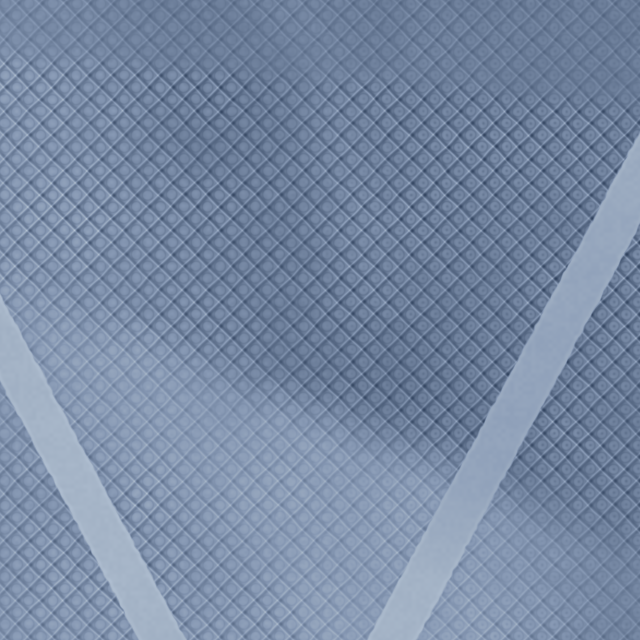
Write a WebGL 2 fragment shader that draws this texture.

```glsl
#version 300 es
precision highp float;
// Quilted blue cloth with soft folds, crossed by two pale straps.
// A diagonal lattice gives seams, rings and dots; broad smooth fields
// set the fold shading and how crisp the weave looks.

#define CELL 0.0373                      // horizontal pitch of the lattice
#define CELL_ORIGIN vec2(0.5113, 0.5651) // centre of one cell
#define GROOVE 0.105                     // seam shadow strength
#define HIGHLIGHT 0.095                  // thread highlight strength
#define DISC 0.045                       // raised disc strength
#define STRAP_HALF 0.0335                // half width of a strap
#define GRAIN 0.03                       // fine cloth noise

uniform vec2 u_resolution;
out vec4 outColor;

float hash(vec2 p) {
    return fract(sin(dot(p, vec2(127.1, 311.7))) * 43758.5453);
}

float noise(vec2 p) {
    vec2 i = floor(p), f = fract(p);
    f = f * f * (3.0 - 2.0 * f);
    return mix(mix(hash(i), hash(i + vec2(1, 0)), f.x),
               mix(hash(i + vec2(0, 1)), hash(i + vec2(1, 1)), f.x), f.y);
}

float bell(float x, float width) {
    return exp(-x * x / (width * width));
}

// Signed distance from the line through a and b
float lineDistance(vec2 p, vec2 a, vec2 b) {
    vec2 dir = normalize(b - a);
    return dot(p - a, vec2(dir.y, -dir.x));
}

// Seam profile: thin bright thread beside a wider shadow; t = 0 on the seam
float seam(float t) {
    return HIGHLIGHT * bell(t + 0.07, 0.06) - GROOVE * bell(t - 0.08, 0.11);
}

// Relief of the quilted lattice, roughly zero on average
float weave(vec2 p, float dots) {
    vec2 q = (p - CELL_ORIGIN) / CELL;
    q += 0.06 * (vec2(noise(p * 40.0), noise(p * 40.0 + 7.0)) - 0.5);
    vec2 lattice = vec2(q.x + q.y, q.x - q.y);
    vec2 fromSeam = fract(lattice) - 0.5;
    vec2 fromCentre = fract(lattice + 0.5) - 0.5;
    float r = length(fromCentre);
    float relief = seam(fromSeam.x) + seam(fromSeam.y);
    relief += DISC * bell(r, 0.27) - DISC * bell(r - 0.31, 0.06);
    relief -= dots * 0.085 * bell(length(fromCentre - vec2(0.02)), 0.1);
    return relief + 0.02;
}

// Tone to slate blue, greyer towards the lights
vec3 clothColor(float tone) {
    float pale = smoothstep(0.58, 0.72, tone);
    return vec3(tone - 0.07 + 0.01 * pale, tone, tone + 0.108 - 0.035 * pale);
}

void main() {
    vec2 p = gl_FragCoord.xy / u_resolution;
    float px = 1.0 / min(u_resolution.x, u_resolution.y);
    float mottle = noise(p * 9.0) * 0.6 + noise(p * 23.0) * 0.4 - 0.5;

    // Broad fold regions
    float below = 0.58 - 0.40 * p.x - p.y + 0.03 * mottle;
    float lit = smoothstep(-0.04, 0.09, below);
    float bandFade = smoothstep(0.13, 0.33, below - 0.22 * bell(p.x - 0.57, 0.17));
    float rightFade = smoothstep(0.72, 1.0, p.x);
    float topBand = smoothstep(-0.02, 0.02, p.y - 0.913 + 0.072 * p.x);

    // Fold shading
    float upper = 0.563 - 0.082 * smoothstep(0.03, 0.46, p.x + 0.25 * (p.y - 0.6));
    upper += 0.022 * bell(lineDistance(p, vec2(0.51, 0.83), vec2(0.58, 0.6)), 0.055)
           * smoothstep(0.45, 0.65, p.y);
    upper -= 0.02 * bell(length(p - vec2(0.64, 0.40)), 0.13);
    upper -= 0.015 * bell(length(p - vec2(0.31, 0.80)), 0.1);
    upper += 0.02 * topBand * smoothstep(0.0, 0.4, p.x);
    upper -= 0.015 * topBand;
    float lower = 0.60 - 0.035 * bandFade - 0.08 * rightFade;
    lower += 0.02 * smoothstep(0.14, 0.0, p.y) * (1.0 - rightFade);
    float tone = mix(upper, lower, lit) + 0.025 * mottle;

    // Weave is faint in the top band and the lit fold
    float crisp = mix(1.0, 0.5, topBand);
    crisp = mix(crisp, mix(0.5, 0.88, bandFade), lit);
    crisp *= 0.95 + 0.6 * mottle;
    tone += crisp * weave(p, smoothstep(0.35, 0.75, p.x));
    tone += GRAIN * (noise(p * 190.0) - 0.5);

    // Straps: signed distances, negative inside
    float fray = 0.003 * (noise(p * 110.0) - 0.5);
    float left = abs(lineDistance(p, vec2(0.0, 0.472), vec2(0.254, 0.0)));
    float right = abs(lineDistance(p, vec2(0.612, 0.0), vec2(0.978, 0.681)));
    float leftEdge = left - STRAP_HALF + 0.001 + fray;
    float rightEdge = right - STRAP_HALF - 0.001 + fray;
    float edge = min(leftEdge, rightEdge);

    float leftTone = 0.70 + 0.012 * bell(p.y - 0.22, 0.12);
    float rightTone = 0.64 + 0.065 * smoothstep(0.3, 0.0, p.y)
                    + 0.03 * smoothstep(0.55, 0.8, p.y);
    float strapTone = leftEdge < rightEdge ? leftTone : rightTone;
    strapTone += 0.025 * mottle + 0.02 * (noise(p * 150.0) - 0.5);
    strapTone += 0.025 * bell(edge + 0.003, 0.003);

    // Contact shadow, then the strap on top
    tone -= 0.035 * exp(-max(edge, 0.0) / 0.006);
    tone = mix(tone, strapTone, smoothstep(1.3 * px, -1.3 * px, edge));
    outColor = vec4(clothColor(tone), 1.0);
}
```
